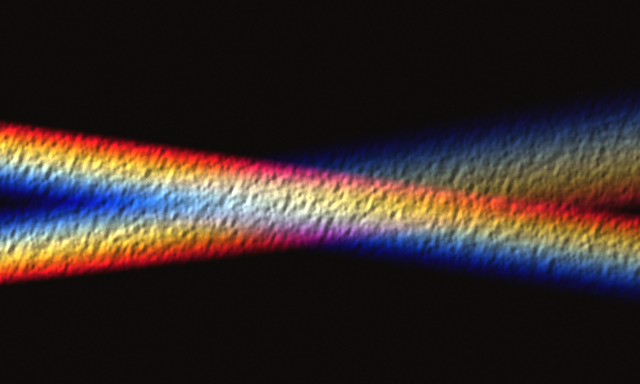
This background is drawn by a WebGL 1 fragment shader. Its source:

```glsl
precision highp float;
// Two dispersed beams of light cross on a dark, rough plaster wall.
// Each beam maps its red-to-violet cross-section to a spectrum; the beams are
// screened together and shaded by the slope of a procedural bump field.

uniform vec2 u_resolution;

const vec3 WALL = vec3(0.053, 0.043, 0.037);

float hash(vec2 p) {
  vec3 q = fract(vec3(p.xyx) * 0.1031);
  q += dot(q, q.yzx + 33.33);
  return fract((q.x + q.y) * q.z);
}

float noise(vec2 p) {
  vec2 cell = floor(p);
  vec2 f = fract(p);
  f = f * f * (3.0 - 2.0 * f);
  float low = mix(hash(cell), hash(cell + vec2(1.0, 0.0)), f.x);
  float high = mix(hash(cell + vec2(0.0, 1.0)), hash(cell + 1.0), f.x);
  return mix(low, high, f.y);
}

// Plaster height, with bumps stretched along a steep diagonal
float plaster(vec2 p) {
  vec2 q = vec2(p.x - 0.4 * p.y, 0.65 * p.y + 0.2 * p.x);
  return 0.6 * noise(q * 115.0) + 0.3 * noise(q * 210.0 + 17.0)
       + 0.3 * noise(q * 55.0 + 41.0);
}

// Height difference along the light direction
float relief(vec2 p) {
  vec2 stepToLight = vec2(0.0022, -0.0016);
  return plaster(p + stepToLight) - plaster(p - stepToLight);
}

float band(float riseStart, float riseEnd, float fallStart, float fallEnd, float s) {
  return smoothstep(riseStart, riseEnd, s) * (1.0 - smoothstep(fallStart, fallEnd, s));
}

// Light across a beam: 0 is the red edge, 1 the violet edge
vec3 spectrum(float s) {
  return vec3(band(-0.02, 0.14, 0.36, 0.82, s),
              0.87 * band(0.05, 0.38, 0.46, 0.90, s),
              0.82 * band(0.14, 0.62, 0.66, 1.06, s))
       + vec3(0.0, 0.0, 0.10) * band(0.0, 0.1, 0.1, 0.3, s);
}

// Edge heights are given at the left (x) and right (y) of the canvas
vec3 beam(vec2 uv, vec2 redEdge, vec2 violetEdge) {
  float red = mix(redEdge.x, redEdge.y, uv.x);
  float violet = mix(violetEdge.x, violetEdge.y, uv.x);
  return spectrum((uv.y - red) / (violet - red));
}

void main() {
  vec2 uv = gl_FragCoord.xy / u_resolution;
  vec2 surface = gl_FragCoord.xy / u_resolution.x;

  // Beams lose strength toward the right
  float fallingGain = mix(0.96, 0.66, smoothstep(0.1, 1.0, uv.x));
  float risingGain = mix(0.94, 0.45, smoothstep(0.05, 0.65, uv.x));
  vec3 falling = fallingGain * beam(uv, vec2(0.690, 0.445), vec2(0.478, 0.207));
  vec3 rising = risingGain * beam(uv, vec2(0.254, 0.454), vec2(0.467, 0.783));
  rising = mix(rising, vec3(dot(rising, vec3(0.333))), 0.2 * smoothstep(0.4, 0.9, uv.x));
  vec3 light = 1.0 - (1.0 - falling) * (1.0 - rising);

  // Bump shading and fine grain
  float shade = clamp(0.95 + 1.1 * relief(surface), 0.5, 1.4);
  float grain = noise(surface * 480.0) - 0.5;
  vec3 color = WALL * (1.0 + 0.2 * grain) + light * 0.92 * (shade + 0.12 * grain);

  gl_FragColor = vec4(clamp(color, 0.0, 1.0), 1.0);
}
```
